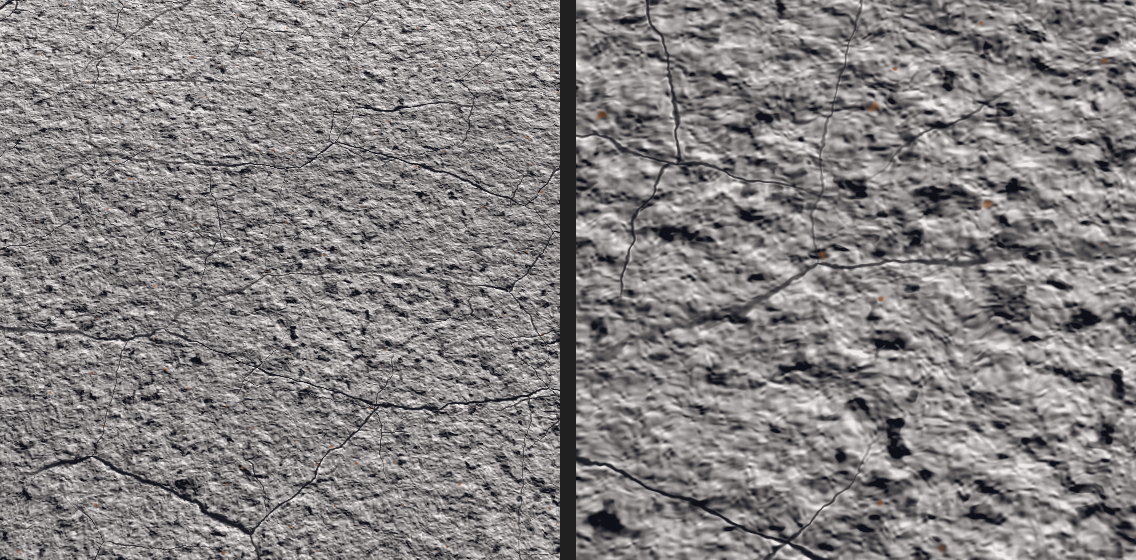
Left: the whole. Right: its middle third, enlarged.
Give the GLSL for this texture, as a three.js fragment shader.

```glsl
// Weathered grey stone slab under a low sun, seen at a slant.
// Layered noise is lit as a relief; warped Voronoi borders form the cracks,
// each with a shadowed upper side and a sunlit lower lip.
varying vec2 vUv;

const vec2 TO_SUN = vec2(0.45, 0.89);
const vec3 SHADOW_TINT = vec3(-0.012, -0.010, 0.020);
const vec3 STONE_TINT = vec3(0.012, -0.004, -0.003);
const vec3 RUST = vec3(0.52, 0.31, 0.18);

float hash(vec2 p) {
  vec3 q = fract(p.xyx * 0.1031);
  q += dot(q, q.yzx + 33.33);
  return fract((q.x + q.y) * q.z);
}

vec2 hash2(vec2 p) {
  return vec2(hash(p), hash(p + 71.7));
}

float noise(vec2 p) {
  vec2 cell = floor(p);
  vec2 f = fract(p);
  f = f * f * (3.0 - 2.0 * f);
  float low = mix(hash(cell), hash(cell + vec2(1.0, 0.0)), f.x);
  float high = mix(hash(cell + vec2(0.0, 1.0)), hash(cell + 1.0), f.x);
  return mix(low, high, f.y);
}

float fbm(vec2 p, float gain) {
  float sum = 0.0;
  float amplitude = 1.0;
  for (int i = 0; i < 4; i++) {
    sum += amplitude * noise(p);
    p = mat2(1.70, 1.10, -1.10, 1.70) * p + 17.3;
    amplitude *= gain;
  }
  return sum;
}

// Centred two-dimensional offset that makes outlines ragged.
vec2 ragged(vec2 p) {
  return vec2(fbm(p, 0.6), fbm(p + 43.1, 0.6)) - 1.09;
}

// Nearest Voronoi border: x = distance, positive above it; y = its levelness.
vec2 crackField(vec2 p, vec2 cells, float seed) {
  vec2 q = p * cells + seed;
  vec2 base = floor(q);
  vec2 nearest = vec2(0.0);
  float best = 9.0;
  for (int j = -1; j <= 1; j++) for (int i = -1; i <= 1; i++) {
    vec2 g = base + vec2(float(i), float(j));
    vec2 r = g + 0.1 + 0.8 * hash2(g) - q;
    if (dot(r, r) < best) { best = dot(r, r); nearest = r; }
  }
  float border = 9.0;
  vec2 normal = vec2(0.0, 1.0);
  for (int j = -2; j <= 2; j++) for (int i = -2; i <= 2; i++) {
    vec2 g = base + vec2(float(i), float(j));
    vec2 r = g + 0.1 + 0.8 * hash2(g) - q;
    vec2 across = r - nearest;
    if (dot(across, across) > 0.0001) {
      vec2 n = normalize(across);
      float d = dot(0.5 * (r + nearest), n);
      if (d < border) { border = d; normal = n; }
    }
  }
  vec2 slope = normal * cells;
  float side = normal.y > 0.0 ? -1.0 : 1.0;
  return vec2(side * border / length(slope), abs(slope.y) / length(slope));
}

// Darkens the gap of a crack and brightens the lip beneath it.
float carve(float tone, float d, float width, float strength) {
  float lip = 1.0 - smoothstep(0.3 * width, 1.3 * width + 0.001, abs(d + 1.7 * width));
  float gap = 1.0 - smoothstep(0.3 * width, width + 0.001, abs(d - 0.3 * width));
  tone += 0.15 * lip * strength;
  return mix(tone, 0.08, gap * strength);
}

// Scattered round spots, one at most in each grid cell.
float spots(vec2 p, float cells, float chance, float radius) {
  vec2 q = p * cells;
  vec2 id = floor(q);
  vec2 centre = 0.3 + 0.4 * hash2(id + 5.0);
  float size = radius * (0.5 + hash(id + 9.0));
  float spot = 1.0 - smoothstep(0.4 * size, 1.3 * size, length(fract(q) - centre));
  return spot * step(hash(id + 31.0), chance);
}

float stoneHeight(vec2 p) {
  return fbm(p * vec2(38.0, 46.0), 0.62);
}

void main() {
  // Slanted view: the far, upper part is finer.
  float depth = 0.85 + 0.35 * vUv.y;
  vec2 p = vec2(vUv.x - 0.5, vUv.y) * depth + 2.0;
  vec2 rough = ragged(p * 45.0);

  // Sunlit relief, broad stains and a brighter far end.
  vec2 grain = p + 0.006 * ragged(p * 30.0 + 8.0);
  float relief = stoneHeight(grain) - stoneHeight(grain + TO_SUN * 0.0022);
  float stain = fbm(p * 5.0, 0.6) - 1.08;
  float tone = 0.555 + 0.07 * stain + 0.10 * smoothstep(0.65, 1.0, vUv.y);
  tone += relief * (relief < 0.0 ? 1.65 : 1.25);
  tone += 0.15 * (noise(p * vec2(230.0, 260.0)) - 0.5);

  // Small pits clustered in patches and a few larger hollows.
  float pitNoise = noise(p * vec2(85.0, 125.0) + 0.9 * rough) + 0.16 * stain;
  tone -= 0.36 * smoothstep(0.70, 0.98, pitNoise);
  float hollow = spots(p * vec2(0.85, 1.1) + 0.009 * rough, 13.0, 0.16, 0.09);
  tone -= 0.38 * hollow;

  // Hairline fractures, then the main open cracks; both fade in places.
  vec2 bent = p + 0.032 * ragged(p * 5.0) + 0.0055 * rough;
  vec2 hairline = crackField(bent, vec2(4.2, 5.4), 13.0);
  float shown = smoothstep(0.42, 0.65, noise(p * 7.0 + 3.0));
  tone = carve(tone, hairline.x, 0.0014 * noise(p * 40.0), 0.75 * shown);
  vec2 crack = crackField(bent, vec2(2.4, 3.7), 4.0);
  float opening = mix(0.2, 1.0, crack.y * crack.y) * mix(0.2, 1.2, noise(p * 6.0));
  opening *= 0.4 + 1.2 * noise(p * 34.0);
  float openness = mix(0.4, 1.0, smoothstep(0.25, 0.6, noise(p * 4.0 + 6.0)));
  tone = carve(tone, crack.x, 0.0047 * opening, openness * mix(0.5, 1.0, crack.y));

  // Cool shadows, faintly warm stone and rusty mineral specks.
  tone = clamp(tone, 0.07, 0.92);
  vec3 color = tone + mix(SHADOW_TINT, STONE_TINT, smoothstep(0.1, 0.42, tone));
  float rust = spots(p + 0.004 * rough, 29.0, 0.13, 0.065);
  color = mix(color, RUST * (0.5 + tone), 0.75 * rust);
  gl_FragColor = vec4(color, 1.0);
}
```
